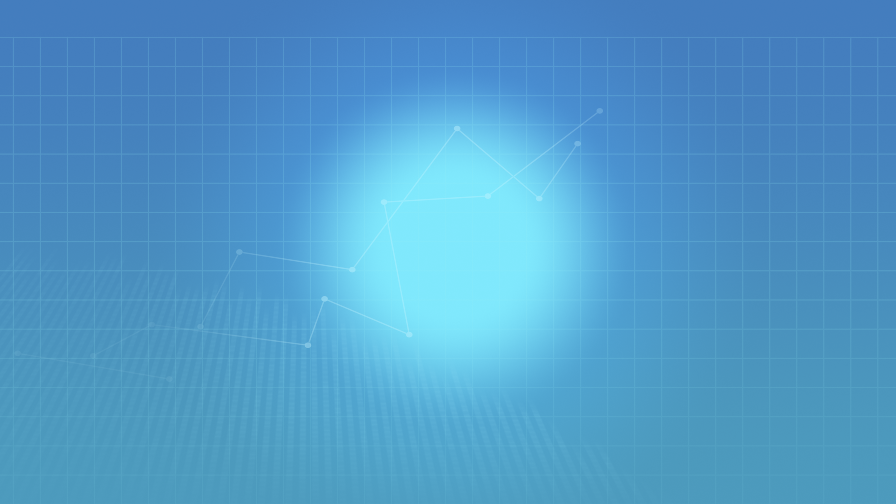
Reproduce this background procedurally as a Shadertoy shader.

```glsl
// Blue technical backdrop: a cyan glow, a fine grid, a faint node network and a fan of bars.

// Hash without sine, 0 to 1
float hash(vec2 p) {
    vec3 q = fract(p.xyx * 0.1031);
    q += dot(q, q.yzx + 33.33);
    return fract((q.x + q.y) * q.z);
}

float segmentDistance(vec2 p, vec2 a, vec2 b) {
    vec2 ab = b - a;
    return length(p - a - ab * clamp(dot(p - a, ab) / dot(ab, ab), 0.0, 1.0));
}

// Soft stroke: 1 inside halfWidth, fading over about one pixel
float stroke(float d, float halfWidth) {
    float px = 1.0 / iResolution.y;
    return 1.0 - smoothstep(halfWidth - 0.5 * px, halfWidth + 0.5 * px, d);
}

vec3 backdrop(vec2 p) {
    vec3 color = mix(vec3(0.30, 0.605, 0.74), vec3(0.265, 0.49, 0.745), smoothstep(0.0, 1.0, p.y));
    float r = length(p - vec2(0.903, 0.51));
    color += vec3(0.025, 0.075, 0.10) * (1.0 - smoothstep(0.2, 0.64, r));
    return mix(color, vec3(0.50, 0.91, 0.99), 1.0 - smoothstep(0.13, 0.365, r));
}

float grid(vec2 p) {
    vec2 cell = vec2(0.0536, 0.0579);
    vec2 d = abs(fract((p - vec2(0.0265, 0.9259)) / cell + 0.5) - 0.5) * cell;
    float lines = max(stroke(d.x, 0.0011), stroke(d.y, 0.0011));
    return lines * stroke(p.y - 0.9259, 0.0011) * mix(0.4, 1.0, smoothstep(0.0, 0.5, p.y));
}

// Bars fanning out below a vanishing point, under a ragged sloping edge
float barFan(vec2 p) {
    vec2 q = p - vec2(0.613, 1.23);
    float column = q.x / -q.y / 0.022;
    float id = floor(column);
    float bar = 1.0 - smoothstep(0.16, 0.34, abs(fract(column) - 0.5));
    float row = p.y / 0.0095 + 0.5 * id;
    float dash = 0.7 + 0.3 * smoothstep(0.1, 0.4, abs(fract(row) - 0.5));
    float edge = 0.47 - 0.27 * p.x * p.x + 0.05 * hash(vec2(id + 80.0, 3.0));
    float fade = smoothstep(0.0, 0.04, edge - p.y) * smoothstep(-0.08, 0.22, p.y);
    fade *= mix(0.4, 1.0, smoothstep(0.15, 0.65, p.x));
    return bar * dash * fade * (0.7 + 0.3 * hash(vec2(id + 80.0, floor(row))));
}

// Three open chains of nodes, paler towards the left
float network(vec2 p) {
    const int COUNT = 16;
    vec2 nodes[COUNT] = vec2[COUNT](
        vec2(0.398, 0.352), vec2(0.475, 0.500), vec2(0.699, 0.465), vec2(0.907, 0.745),
        vec2(1.070, 0.606), vec2(1.146, 0.715),
        vec2(1.190, 0.780), vec2(0.968, 0.611), vec2(0.762, 0.599), vec2(0.812, 0.336),
        vec2(0.644, 0.407), vec2(0.611, 0.315), vec2(0.301, 0.356), vec2(0.185, 0.294),
        vec2(0.035, 0.299), vec2(0.336, 0.248));
    float lines = 0.0;
    float dots = 0.0;
    for (int i = 0; i < COUNT; i++) {
        float visible = mix(0.2, 1.0, smoothstep(0.3, 0.7, nodes[i].x));
        visible *= 1.0 - 0.5 * smoothstep(1.05, 1.2, nodes[i].x);
        dots = max(dots, visible * stroke(length((p - nodes[i]) * vec2(0.85, 1.0)), 0.0055));
        bool chainEnd = i == 5 || i == 13 || i == COUNT - 1;
        if (!chainEnd) {
            float d = segmentDistance(p, nodes[i], nodes[i + 1]);
            lines = max(lines, stroke(d, 0.0013));
        }
    }
    lines *= mix(0.2, 1.0, smoothstep(0.3, 0.75, p.x));
    lines *= 1.0 - 0.4 * smoothstep(1.0, 1.2, p.x);
    return max(0.33 * lines, 0.42 * dots);
}

void mainImage(out vec4 fragColor, in vec2 fragCoord) {
    // Canvas height is 1; x is centred on a 16:9 frame
    vec2 p = fragCoord / iResolution.y;
    p.x += 0.5 * (16.0 / 9.0 - iResolution.x / iResolution.y);

    vec3 color = backdrop(p);
    color = mix(color, vec3(0.55, 0.86, 0.95), 0.17 * barFan(p));
    color = mix(color, vec3(0.58, 0.93, 0.96), 0.17 * grid(p));
    color = mix(color, vec3(0.78, 0.96, 1.0), network(p));

    // Slight dither against banding
    color += (hash(fragCoord) - 0.5) / 255.0;
    fragColor = vec4(color, 1.0);
}
```
